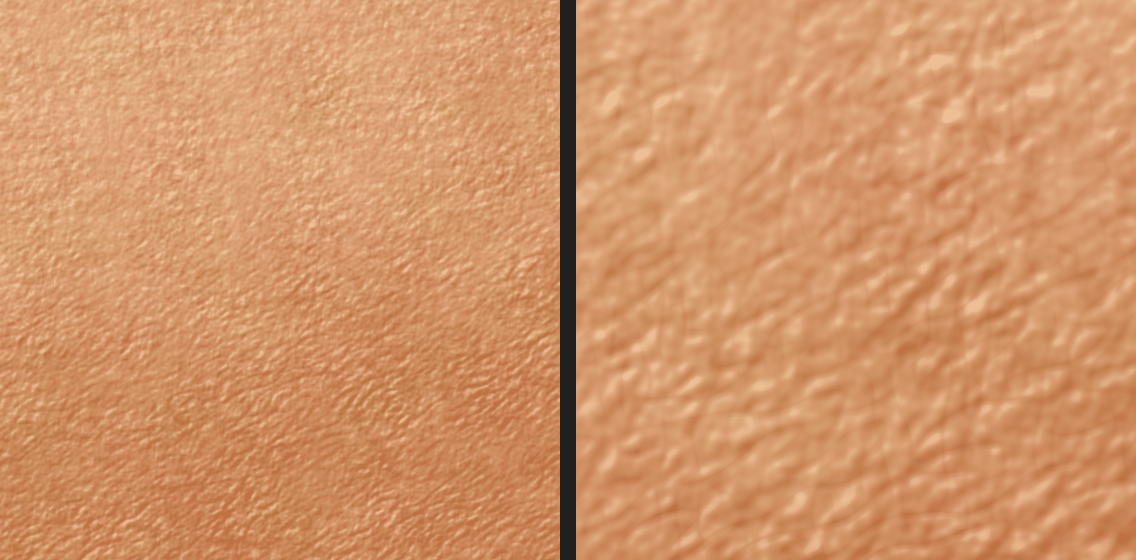
Left: the whole. Right: its middle third, enlarged.
Give the GLSL for this texture, as a WebGL 2 fragment shader.

```glsl
#version 300 es
precision highp float;
// Close view of warm skin: small rounded plates above, slanted creases below.
// A height field of gradient noise and soft cells is lit from the upper left,
// then laid over a broad diagonal falloff from light to dark.
uniform vec2 u_resolution;
out vec4 fragColor;

vec2 hash2(vec2 cell) {
  uvec2 k = uvec2(ivec2(cell)) * uvec2(1597334673u, 3812015801u);
  uint n = (k.x ^ k.y) * 1597334673u;
  n = (n ^ (n >> 15)) * 2246822519u;
  n ^= n >> 13;
  return vec2(n & 65535u, n >> 16) / 65535.0;
}

float cornerSlope(vec2 cell, vec2 offset) {
  float angle = 6.2832 * hash2(cell).x;
  return dot(vec2(cos(angle), sin(angle)), offset);
}

// Gradient noise, about -1 to 1
float noise(vec2 p) {
  vec2 i = floor(p), f = p - i;
  vec2 w = f * f * f * (f * (f * 6.0 - 15.0) + 10.0);
  vec2 x = vec2(1, 0), y = vec2(0, 1);
  return 1.4 * mix(
    mix(cornerSlope(i, f), cornerSlope(i + x, f - x), w.x),
    mix(cornerSlope(i + y, f - y), cornerSlope(i + 1.0, f - 1.0), w.x), w.y);
}

// Smooth distance to the nearest scattered plate centre
float plateDistance(vec2 p) {
  vec2 i = floor(p), f = p - i;
  float sum = 0.0;
  for (int y = -1; y <= 1; y++)
    for (int x = -1; x <= 1; x++) {
      vec2 g = vec2(x, y);
      vec2 centre = g + 0.5 + 0.5 * (hash2(i + g + 57.0) - 0.5);
      sum += exp(-12.0 * length(centre - f));
    }
  return -log(sum) / 12.0;
}

vec2 alongAxis(vec2 p, float angle) {
  vec2 axis = vec2(cos(angle), sin(angle));
  return vec2(dot(p, axis), dot(p, vec2(-axis.y, axis.x)));
}

// Relief of the surface; plump is 1 among plates and 0 among creases
float height(vec2 p, float plump) {
  p += 0.003 * vec2(noise(p * 11.0), noise(p * 11.0 + 31.0));
  float streak = noise(alongAxis(p, 0.6) * vec2(38, 98));
  float steep = noise(alongAxis(p, 1.15) * vec2(44, 96) + 61.0);
  float furrow = exp(-4.0 * abs(noise(alongAxis(p, 0.48) * vec2(19, 52) + 80.0)));
  float cross = exp(-4.0 * abs(noise(alongAxis(p, 1.45) * vec2(26, 54) + 40.0)));
  float dome = 0.38 - plateDistance(alongAxis(p, 0.12) * vec2(36, 35));
  return mix(0.8, 0.4, plump) * streak
       + 0.45 * steep
       + mix(0.4, 1.5, plump) * dome
       + 0.4 * noise(p * 125.0 + 17.0)
       - mix(0.65, 0.35, plump) * (furrow - 0.4)
       - 0.35 * (cross - 0.4);
}

void main() {
  vec2 p = gl_FragCoord.xy / u_resolution.y;

  // Broad light, with soft mottling and a dimmer upper right
  float rise = p.y - 0.2 * p.x + 0.05 * noise(p * 3.0 + 5.0);
  float broad = mix(-1.0, 1.1, smoothstep(0.05, 0.75, rise))
              + 0.4 * noise(p * 4.0 + 11.0)
              + 0.5 * noise(alongAxis(p, 0.3) * vec2(7, 14) + 3.0)
              + 0.4 * noise(p * 23.0 + 47.0)
              - 0.65 * smoothstep(0.55, 1.0, p.x * p.y);

  // Side light on the relief, darker hollows, pale glints on the crests
  float plump = smoothstep(0.25, 0.7, rise);
  float h = height(p, plump);
  float lit = h - height(p + vec2(-0.0026, 0.004), plump);
  float patchy = 1.0 + 0.4 * noise(p * 8.0 + 71.0);
  float detail = patchy * (1.05 * h + 1.0 * lit);
  float glint = smoothstep(0.5, 1.6, detail);
  float tone = broad + detail + 0.8 * glint - 0.15;
  tone = clamp(tone, -2.5, 2.6);

  // Tan ramp with faint rosy patches
  vec3 color = vec3(0.834, 0.597, 0.421) + tone * vec3(0.036, 0.059, 0.062);
  color += noise(p * 6.0 + 23.0) * vec3(0.006, -0.008, 0.004);
  fragColor = vec4(color, 1.0);
}
```
